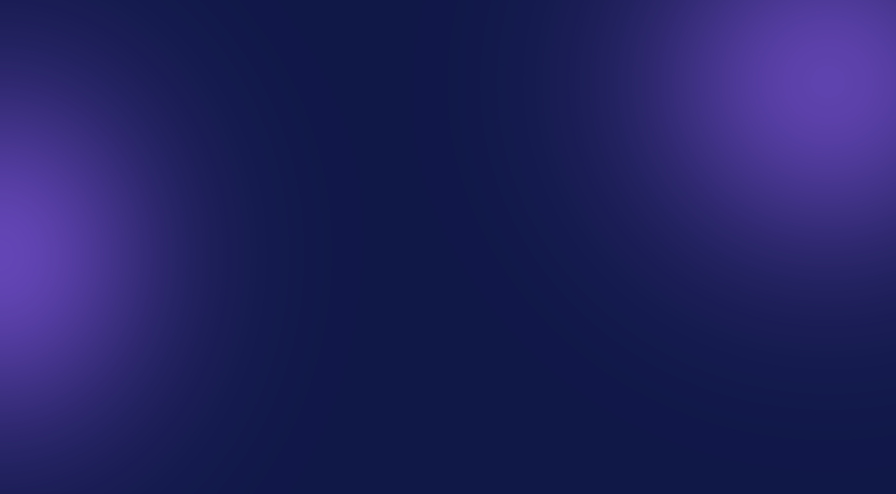
Write a Shadertoy shader that draws this background.

```glsl
// Two soft violet glows on a deep navy field: one centred on the left edge,
// one near the upper right corner. Each glow is an elliptical Gaussian
// that blends the navy towards its own violet.

// Gaussian falloff: 1 at the centre, spread set separately per axis.
float glow(vec2 p, vec2 centre, vec2 spread) {
    vec2 d = (p - centre) / spread;
    return exp(-0.5 * dot(d, d));
}

void mainImage(out vec4 fragColor, in vec2 fragCoord) {
    // Canvas height is one unit; the right glow is anchored to the right edge.
    vec2 p = fragCoord / iResolution.y;
    float rightEdge = iResolution.x / iResolution.y;

    // Navy field
    vec3 color = vec3(0.063, 0.094, 0.282);

    // Left glow, slightly taller than wide
    float left = glow(p, vec2(0.0, 0.483), vec2(0.225, 0.25));
    color = mix(color, vec3(0.39, 0.27, 0.71), left);

    // Upper right glow, slightly wider than tall
    float right = glow(p, vec2(rightEdge - 0.137, 0.834), vec2(0.26, 0.245));
    color = mix(color, vec3(0.37, 0.26, 0.68), right);

    fragColor = vec4(color, 1.0);
}
```
